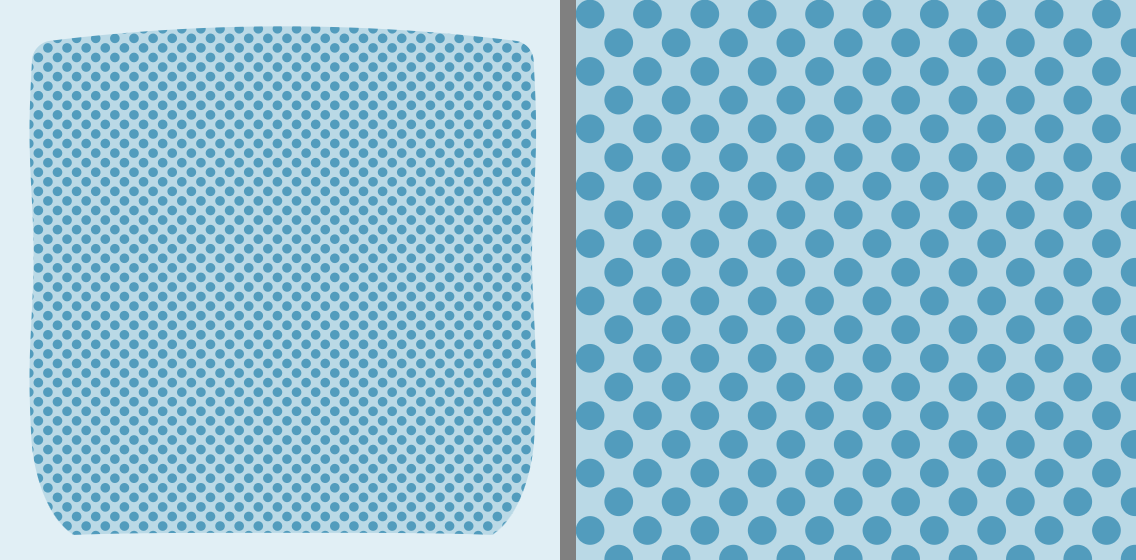
Left, the full canvas; right, a detail of the centre.
Give the GLSL for this pattern, as a WebGL 2 fragment shader.

```glsl
#version 300 es
precision highp float;

uniform vec2 u_resolution;
out vec4 fragColor;

// Coverage of a shape from its signed distance, softened over one pixel
float coverage(float dist) {
  float pixel = 1.0 / min(u_resolution.x, u_resolution.y);
  return clamp(0.5 - dist / pixel, 0.0, 1.0);
}

// Uneven cushion-shaped panel, negative inside
float panelDistance(vec2 p) {
  // Wavy sides, bowed top, nearly flat bottom
  float halfWidth = 0.4487 - 0.0036 * cos(6.28319 * (p.y - 0.544) / 0.443);
  float side = abs(p.x - 0.505) - halfWidth;
  float fromMiddle = p.x - 0.505;
  float top = p.y - (0.953 - 0.15 * fromMiddle * fromMiddle);
  float bottom = 0.0485 - 0.012 * pow(abs(2.0 * fromMiddle), 4.0) - p.y;

  // Small round corners above, tall elliptical ones below
  vec2 upperCorner = max(vec2(side, top) + 0.03, 0.0);
  float upper = length(upperCorner) - 0.03;
  vec2 lowerCorner = max(vec2(side / 0.11 + 1.0, (0.219 - p.y) / 0.185), 0.0);
  float lower = (length(lowerCorner) - 1.0) * 0.11;

  return max(max(upper, lower), bottom);
}

// Staggered dots: a square grid and its copy shifted by half a cell
float dotDistance(vec2 p) {
  float cells = 29.28;
  vec2 grid = (p - vec2(0.3417, 0.6583)) * cells;
  float straight = length(fract(grid + 0.5) - 0.5);
  float shifted = length(fract(grid) - 0.5);
  return (min(straight, shifted) - 0.25) / cells;
}

void main() {
  vec2 p = gl_FragCoord.xy / u_resolution;

  vec3 marginColor = vec3(0.882, 0.938, 0.962);
  vec3 panelColor = vec3(0.73, 0.85, 0.90);
  vec3 dotColor = vec3(0.32, 0.61, 0.74);

  // The plain margin wraps around all four canvas edges
  vec3 dotted = mix(panelColor, dotColor, coverage(dotDistance(p)));
  vec3 color = mix(marginColor, dotted, coverage(panelDistance(p)));
  fragColor = vec4(color, 1.0);
}
```
